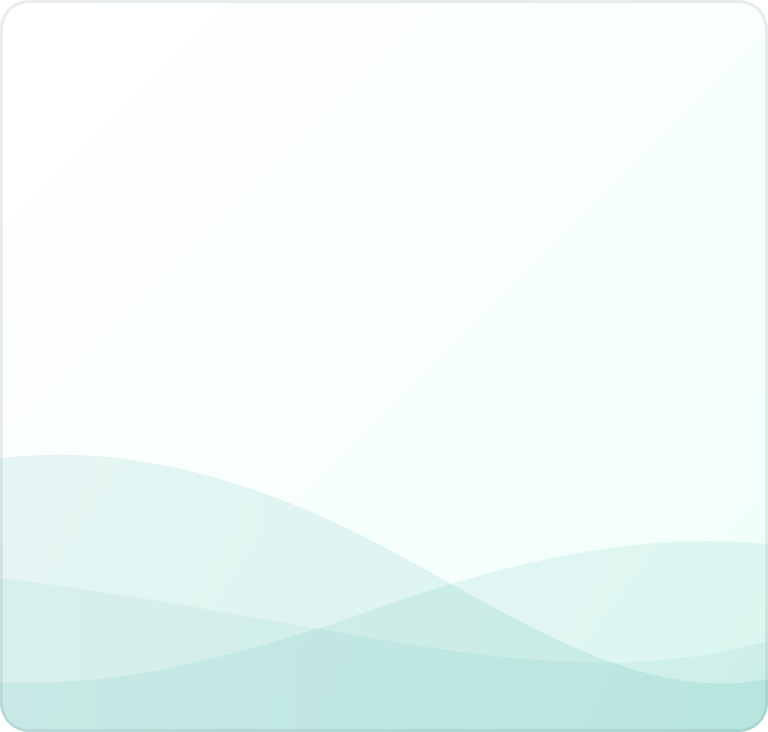
Write a WebGL 1 fragment shader that draws this background.

```glsl
precision highp float;

uniform vec2 u_resolution;

const vec3 WHITE = vec3(1.0);
const vec3 MINT = vec3(0.933, 1.0, 0.98);
const vec3 TEAL = vec3(0.051, 0.58, 0.533);
const vec3 BORDER = vec3(0.11, 0.23, 0.23);

// Cubic through two heights with given slopes, over a span of the given width
float hermite(vec2 heights, vec2 slopes, float width, float t) {
    float s = 1.0 - t;
    float base = mix(heights.x, heights.y, t * t * (3.0 - 2.0 * t));
    return base + width * t * s * (s * slopes.x - t * slopes.y);
}

// Wave crest from heights and slopes at the left, centre and right
float crest(float x, vec3 heights, vec3 slopes) {
    if (x < 0.5) return hermite(heights.xy, slopes.xy, 0.5, x * 2.0);
    return hermite(heights.yz, slopes.yz, 0.5, x * 2.0 - 1.0);
}

vec3 addWave(vec3 color, vec2 uv, vec3 heights, vec3 slopes, float alpha, float pixel) {
    float depth = crest(uv.x, heights, slopes) - uv.y;
    float coverage = smoothstep(-pixel, pixel, depth);
    return mix(color, TEAL, alpha * coverage);
}

float roundedBox(vec2 p, vec2 halfSize, float radius) {
    vec2 q = abs(p) - halfSize + radius;
    return length(max(q, 0.0)) + min(max(q.x, q.y), 0.0) - radius;
}

void main() {
    vec2 uv = gl_FragCoord.xy / u_resolution;
    vec2 size = vec2(1.0, u_resolution.y / u_resolution.x);
    float pixel = 1.0 / u_resolution.x;

    // Diagonal wash
    vec2 fromTopLeft = vec2(uv.x, 1.0 - uv.y) * size;
    float diagonal = (fromTopLeft.x + fromTopLeft.y) / (size.x + size.y);
    vec3 color = mix(WHITE, MINT, pow(diagonal, 1.3));

    // Translucent waves, slightly denser to the right
    float density = mix(0.92, 1.1, uv.x);
    float edge = 0.7 / u_resolution.y;
    color = addWave(color, uv, vec3(0.374, 0.2527, 0.0724),
                    vec3(0.126, -0.556, 0.21), 0.1 * density, edge);
    color = addWave(color, uv, vec3(0.0683, 0.1721, 0.2568),
                    vec3(-0.052, 0.367, -0.105), 0.08 * density, edge);
    color = addWave(color, uv, vec3(0.2104, 0.1257, 0.1243),
                    vec3(-0.126, -0.178, 0.294), 0.06 * density, edge);

    // Rounded card with a thin border
    float card = roundedBox((uv - 0.5) * size, 0.5 * size, 0.038);
    float rim = smoothstep(-0.5 * pixel, 0.5 * pixel, card + 0.0039);
    color = mix(color, BORDER, 0.09 * rim);
    color = mix(color, WHITE, smoothstep(-0.5 * pixel, 0.5 * pixel, card));

    gl_FragColor = vec4(color, 1.0);
}
```
